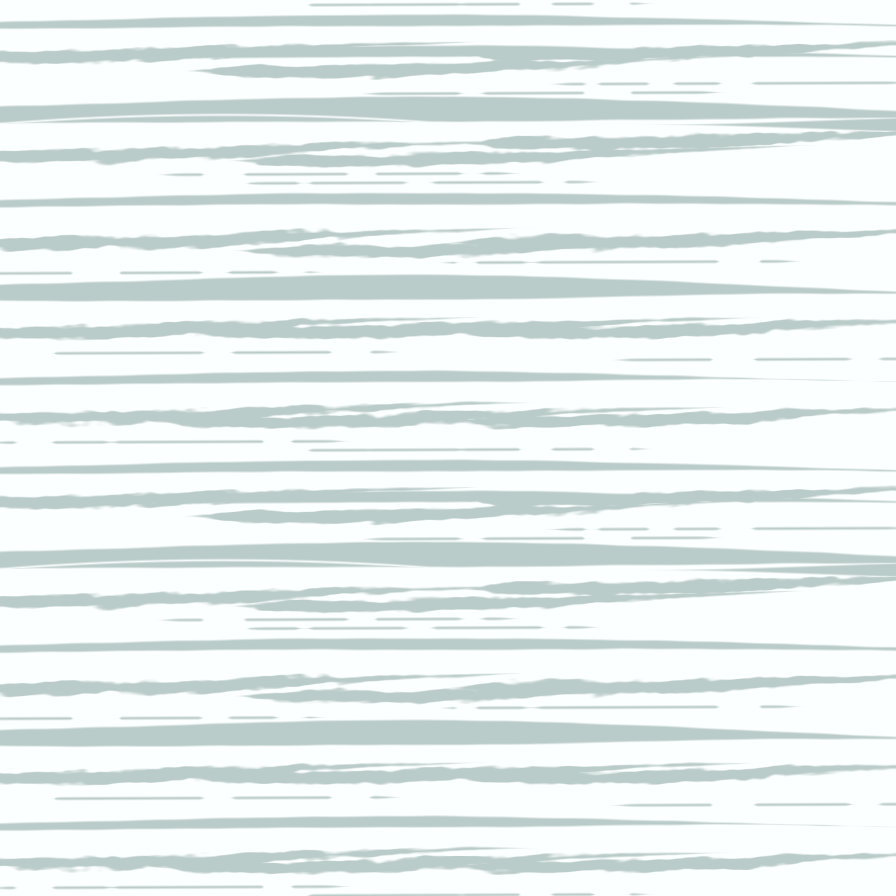
A Shadertoy shader for this pattern:

```glsl
const vec3 PAPER = vec3(0.99, 1.0, 1.0);
const vec3 INK = vec3(0.73, 0.80, 0.79);
const float ROW = 0.0994;          // height of one row of strokes
const float ROWS_PER_REPEAT = 5.0; // rows before the design repeats
const float BAND_THIN = 0.0068;    // half widths
const float BAND_THICK = 0.0145;
const float STRAND_WIDTH = 0.0088;
const float HAIR_WIDTH = 0.0014;
const float STRAND_RISE = 0.017;
const float RAGGED = 0.0065;
const float EDGE = 0.0016;

vec2 hash2(vec2 p) {
    p = vec2(dot(p, vec2(127.1, 311.7)), dot(p, vec2(269.5, 183.3)));
    return fract(sin(p) * 43758.55);
}

float gradientNoise(vec2 p) {
    vec2 i = floor(p), f = fract(p);
    vec2 u = f * f * f * (f * (f * 6.0 - 15.0) + 10.0);
    vec2 o = vec2(1.0, 0.0);
    float a = dot(hash2(i) * 2.0 - 1.0, f);
    float b = dot(hash2(i + o.xy) * 2.0 - 1.0, f - o.xy);
    float c = dot(hash2(i + o.yx) * 2.0 - 1.0, f - o.yx);
    float d = dot(hash2(i + o.xx) * 2.0 - 1.0, f - o.xx);
    return mix(mix(a, b, u.x), mix(c, d, u.x), u.y);
}

// Smooth, slightly arched band that thins towards the right
float band(vec2 p, float halfWidth, float seed) {
    float arch = sin(3.1416 * clamp(p.x, 0.0, 1.0));
    float end = 0.97 + 0.7 * hash2(vec2(seed, 4.0)).x;
    float taper = 1.0 - smoothstep(0.45, end, p.x);
    float centre = 0.006 * (arch - 0.6) + 0.002 * gradientNoise(vec2(p.x * 3.0, seed));
    float wobble = 0.0012 * gradientNoise(vec2(p.x * 18.0, seed + p.y * 60.0));
    return abs(p.y - centre) - halfWidth * mix(0.65, 1.0, arch) * taper + 0.0005 + wobble;
}

// Dry brush strand: ragged body on the left, rising hairline on the right
float strand(vec2 p, float k, float seed) {
    vec2 r = hash2(vec2(seed, k * 3.0 + 1.0));
    float t = (p.x - (k * 0.3 - 0.16 + 0.12 * r.x)) / 0.72;
    float lane = -ROW * (0.42 + 0.13 * mod(k, 2.0) + 0.16 * (r.y - 0.5));
    float centre = lane + STRAND_RISE * smoothstep(0.25, 1.0, t)
                 + 0.003 * gradientNoise(vec2(p.x * 7.0, seed + k * 5.0));
    float ends = smoothstep(0.0, 0.14, t) * (1.0 - smoothstep(0.8, 1.0, t));
    float halfWidth = mix(STRAND_WIDTH, 0.0036, smoothstep(0.45, 0.8, t)) * ends - 0.002;
    vec2 sheared = vec2(p.x * 20.0, (p.y - 0.1 * p.x) * 130.0);
    float rag = RAGGED * gradientNoise(sheared + seed * 17.0)
              + 0.0025 * gradientNoise(vec2(p.x * 70.0, p.y * 150.0) + seed);
    return abs(p.y - centre) - halfWidth + rag * smoothstep(0.0, 0.004, halfWidth);
}

// Hairline broken into dashes
float dashes(vec2 p, float k, float seed) {
    vec2 r = hash2(vec2(seed, k + 20.0));
    float span = abs(p.x - mix(0.12, 0.9, r.x)) - 0.2;
    float gaps = gradientNoise(vec2(p.x * 14.0, seed + k * 9.0)) + 0.12;
    float width = HAIR_WIDTH * smoothstep(-0.04, 0.06, gaps) * (1.0 - smoothstep(-0.03, 0.02, span));
    float lane = -ROW * (0.7 + 0.1 * k) + 0.004 * (p.x - 0.5);
    return abs(p.y - lane) - width + 0.0016 * (1.0 - smoothstep(0.0, HAIR_WIDTH, width));
}

// All strokes of one row; p.y is the height above its band
float rowDistance(vec2 p, float id) {
    float thick = mod(id, 2.0);
    float d = band(p, mix(BAND_THIN, BAND_THICK, thick), id);
    if (id == 0.0) {
        d = min(d, band(p + vec2(0.0, 0.35 * ROW), BAND_THIN, id + 7.0));
    }
    if (id == 1.0) {
        // Pale slit through the band and a wedge at its right
        float slit = abs(p.y + 0.004 + 0.16 * pow(p.x - 0.25, 2.0)) - 0.001;
        d = max(d, -slit);
        float wedge = 0.011 * smoothstep(0.68, 1.15, p.x) - 0.001;
        d = min(d, abs(p.y + 0.015) - wedge);
    }
    for (float k = 0.0; k < 3.0; k++) {
        d = min(d, strand(p, k, id));
    }
    for (float k = 0.0; k < 2.0; k++) {
        d = min(d, dashes(p, k, id));
    }
    return d;
}

void mainImage(out vec4 fragColor, in vec2 fragCoord) {
    vec2 uv = fragCoord / iResolution.y;
    float depth = 1.0 - uv.y;
    float nearest = floor(depth / ROW);
    float d = 1.0;
    for (float i = -1.0; i <= 1.0; i++) {
        float row = nearest + i;
        float height = (row + 0.25) * ROW - depth;
        d = min(d, rowDistance(vec2(uv.x, height), mod(row, ROWS_PER_REPEAT)));
    }
    float edge = max(EDGE, 0.7 / iResolution.y);
    float ink = 1.0 - smoothstep(-edge, edge, d);
    fragColor = vec4(mix(PAPER, INK, ink), 1.0);
}
```
